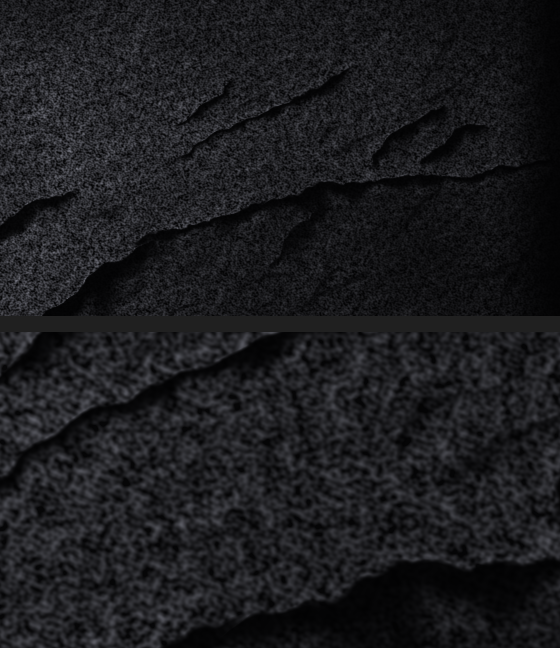
Top, the full canvas; bottom, a detail of the centre.
Write a WebGL 2 fragment shader that draws this texture.

```glsl
#version 300 es
precision highp float;
// Dark slate rock face: diagonal ledges with deep shadows and fine stony grain.

uniform vec2 u_resolution;
out vec4 fragColor;

const float PI = 3.14159;

float hash(vec2 cell) {
    vec3 q = fract(cell.xyx * vec3(0.1031, 0.1030, 0.0973));
    q += dot(q, q.yzx + 33.33);
    return fract((q.x + q.y) * q.z);
}

float cornerSlope(vec2 cell, vec2 offset) {
    float angle = 2.0 * PI * hash(cell);
    return dot(vec2(cos(angle), sin(angle)), offset);
}

float gradientNoise(vec2 p) {
    vec2 i = floor(p), f = p - i;
    vec2 w = f * f * f * (f * (f * 6.0 - 15.0) + 10.0);
    vec2 e = vec2(1.0, 0.0);
    float low = mix(cornerSlope(i, f), cornerSlope(i + e, f - e), w.x);
    float high = mix(cornerSlope(i + e.yx, f - e.yx), cornerSlope(i + 1.0, f - 1.0), w.x);
    return mix(low, high, w.y);
}

vec2 rotate(vec2 p, float angle) {
    float c = cos(angle), s = sin(angle);
    return vec2(c * p.x - s * p.y, s * p.x + c * p.y);
}

// Broad folds, stretched along the slope of the ledges.
float foldHeight(vec2 p) {
    vec2 q = rotate(p, -0.6) * vec2(4.0, 7.0) + 20.0;
    float height = 0.0, amplitude = 1.0;
    for (int i = 0; i < 4; i++) {
        height += amplitude * (0.5 - abs(gradientNoise(q)));
        q = rotate(q, 0.5) * 2.1 + 7.3;
        amplitude *= 0.5;
    }
    return height;
}

// Fine pitted grain, nearly the same in all directions.
float stoneGrain(vec2 p) {
    vec2 q = rotate(p, 0.4) + 3.0;
    return 1.20 * gradientNoise(q * vec2(140.0, 165.0))
         + 0.90 * gradientNoise(rotate(q, 0.9) * 80.0)
         + 0.55 * gradientNoise(rotate(q, 1.7) * 34.0);
}

// Arched ledge from a to b: x is the shadow underneath, y the lit rim above.
vec2 ledge(vec2 p, vec2 a, vec2 b, float bend, float reach) {
    vec2 along = normalize(b - a), rel = p - a;
    float t = clamp(dot(rel, along) / distance(a, b), 0.0, 1.0);
    float taper = sin(PI * t);
    float height = dot(rel, vec2(-along.y, along.x)) - bend * 4.0 * t * (1.0 - t);
    float span = reach * pow(max(taper, 0.0), 0.6) * (1.0 + 1.3 * gradientNoise(p * 13.0)) + 0.002;
    float mask = smoothstep(0.0, 0.3, taper);
    float shadow = smoothstep(-0.002, 0.005, -height) * (1.0 - smoothstep(0.3 * span, 1.5 * span, -height));
    float rim = smoothstep(-0.003, 0.002, height) * exp(-max(height, 0.0) / 0.012);
    return mask * vec2(shadow, rim);
}

// Large ledges, from the long lower rift to the small upper steps.
vec2 largeLedges(vec2 p) {
    vec2 s = ledge(p, vec2(0.08, -0.05), vec2(0.52, 0.27), 0.015, 0.095);
    s = max(s, ledge(p, vec2(0.40, 0.235), vec2(0.86, 0.37), 0.0, 0.05));
    s = max(s, ledge(p, vec2(0.76, 0.32), vec2(1.45, 0.44), 0.05, 0.055));
    s = max(s, ledge(p, vec2(1.33, 0.43), vec2(1.77, 0.50), 0.0, 0.03));
    s = max(s, ledge(p, vec2(0.54, 0.485), vec2(1.16, 0.80), 0.015, 0.026));
    s = max(s, ledge(p, vec2(0.54, 0.60), vec2(0.74, 0.75), -0.008, 0.024));
    s = max(s, ledge(p, vec2(1.16, 0.47), vec2(1.44, 0.66), 0.045, 0.05));
    s = max(s, ledge(p, vec2(1.33, 0.47), vec2(1.54, 0.61), 0.035, 0.05));
    s = max(s, ledge(p, vec2(-0.09, 0.20), vec2(0.25, 0.41), 0.035, 0.065));
    return max(s, 0.8 * ledge(p, vec2(0.84, 0.14), vec2(1.03, 0.38), 0.01, 0.05));
}

// Short faint cracks scattered over the face.
float smallCracks(vec2 p, float aspect) {
    float shadow = 0.0;
    for (int i = 0; i < 16; i++) {
        float k = float(i) + 1.0;
        vec2 center = vec2(aspect * sqrt(hash(vec2(k, 2.0))), hash(vec2(k, 9.0)));
        float angle = mix(0.1, 1.0, hash(vec2(k, 17.0)));
        vec2 halfSpan = mix(0.05, 0.13, hash(vec2(k, 31.0))) * vec2(cos(angle), sin(angle));
        shadow = max(shadow, ledge(p, center - halfSpan, center + halfSpan, 0.015, 0.016).x);
    }
    return shadow;
}

void main() {
    vec2 uv = gl_FragCoord.xy / u_resolution;
    float aspect = u_resolution.x / u_resolution.y;
    vec2 p = vec2(uv.x * aspect, uv.y);

    // Ragged outlines
    vec2 warp = vec2(gradientNoise(p * 8.0 + 5.0), gradientNoise(p * 8.0 + 40.0)) * 0.028
              + vec2(gradientNoise(p * 31.0 + 9.0), gradientNoise(p * 31.0 + 70.0)) * 0.011;
    vec2 q = p + warp;

    // Light falling from the upper left, fading to the right and below the rift
    float light = mix(0.150, 0.088, smoothstep(0.15, 0.85, uv.x));
    float riftLine = 0.5 * (1.0 - exp(1.7 * (0.1 - q.x)));
    light *= 1.0 - 0.33 * smoothstep(0.0, 0.07, riftLine - q.y);
    light *= mix(0.12, 1.0, smoothstep(0.0, 0.13, 1.0 - uv.x));
    light *= 1.0 - 0.25 * smoothstep(0.75, 1.0, uv.y);
    light *= 1.0 + 0.35 * gradientNoise(p * 3.0 + 11.0);

    // Relief and grain
    float slope = foldHeight(q) - foldHeight(q + vec2(-0.007, 0.010));
    float relief = clamp(1.0 + 0.9 * slope, 0.35, 1.5);
    float grain = max(1.0 + 1.15 * stoneGrain(p), 0.12);

    // Ledges and cracks
    vec2 steps = largeLedges(q);
    float shade = (1.0 - 0.92 * steps.x) * (1.0 - 0.5 * smallCracks(q, aspect));
    float value = light * relief * grain * shade * (1.0 + 0.4 * steps.y);

    fragColor = vec4(vec3(0.007, 0.007, 0.010) + value * vec3(0.98, 0.99, 1.07), 1.0);
}
```
